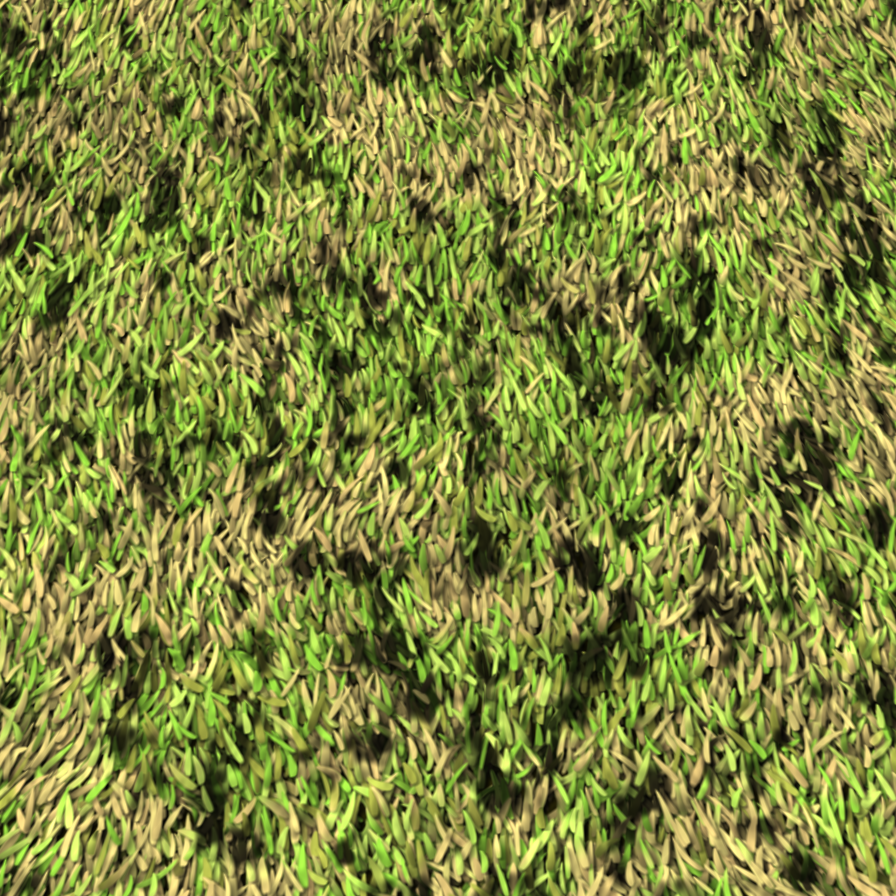
This texture is drawn by a Shadertoy shader. Its source:

```glsl
// Sunlit rough lawn: stacked layers of tapered, bent blades on jittered grids.
// Each blade casts a soft shadow on the layers below; noise fields steer the
// lean, the dry straw patches and the dark hollows. Blades shrink with distance.

const int LAYERS = 14;
const float CELL = 0.034;
const float SOFTNESS = 0.0021;

const vec3 SOIL = vec3(0.12, 0.11, 0.02);
const vec3 GREEN = vec3(0.54, 0.77, 0.23);
const vec3 LIME = vec3(0.73, 0.84, 0.37);
const vec3 OLIVE = vec3(0.60, 0.62, 0.25);
const vec3 STRAW = vec3(0.84, 0.78, 0.46);
const vec3 HUSK = vec3(0.80, 0.68, 0.42);

float hash(vec2 p) {
    return fract(sin(dot(p, vec2(127.1, 311.7))) * 43758.5453);
}

vec4 hash4(vec2 p) {
    return vec4(hash(p), hash(p + 17.3), hash(p + 41.9), hash(p + 73.7));
}

float noise(vec2 p) {
    vec2 i = floor(p), f = fract(p);
    f = f * f * (3.0 - 2.0 * f);
    float low = mix(hash(i), hash(i + vec2(1, 0)), f.x);
    float high = mix(hash(i + vec2(0, 1)), hash(i + vec2(1, 1)), f.x);
    return mix(low, high, f.y);
}

float fbm(vec2 p) {
    return 0.55 * noise(p) + 0.29 * noise(p * 2.1 + 9.2) + 0.16 * noise(p * 4.3 + 3.7);
}

// Stretches the ground so that features get finer towards the top.
vec2 groundPlane(vec2 uv) {
    return vec2((uv.x - 0.5) * (1.0 + 0.6 * uv.y), uv.y + 0.3 * uv.y * uv.y);
}

vec2 rotate(vec2 p, float angle) {
    float c = cos(angle), s = sin(angle);
    return vec2(c * p.x + s * p.y, c * p.y - s * p.x);
}

// Coverage of a bent blade centred on the origin and pointing up.
float blade(vec2 p, float halfLength, float halfWidth, float bend, float soft) {
    float t = p.y / halfLength;
    float width = halfWidth * sqrt(max(0.0, 1.0 - t * t)) * (1.0 - 0.4 * t);
    float side = abs(p.x - bend * t * t) - width;
    return (1.0 - smoothstep(-soft, soft, side)) * (1.0 - smoothstep(0.75, 1.0, abs(t)));
}

// Picks a blade colour; dryness turns green blades into straw.
vec3 bladeColor(float pick, float tint, float dryness) {
    vec3 fresh = mix(GREEN, LIME, smoothstep(0.2, 0.65, pick));
    fresh = mix(fresh, OLIVE, smoothstep(0.72, 0.85, pick));
    vec3 dry = mix(STRAW, HUSK, pick * pick);
    return mix(fresh, dry, smoothstep(tint - 0.2, tint + 0.2, dryness));
}

// Paints one layer of blades over the colour below it.
vec3 paintLayer(vec3 below, vec2 ground, float layer, float lean, float dryness, float hollow, float soft) {
    float height = layer / float(LAYERS - 1);
    vec2 grid = ground / CELL + layer * vec2(7.37, 3.71);
    vec2 cell = floor(grid);
    vec3 color = below;
    for (int j = 1; j >= -1; j--) {
        for (int i = -1; i <= 1; i++) {
            vec2 id = cell + vec2(i, j);
            vec4 place = hash4(id + layer * 19.19);
            vec4 look = hash4(id + layer * 31.7 + 5.3);
            float spread = place.z * 2.0 - 1.0;
            float angle = lean + spread * (0.35 + 0.65 * spread * spread);
            vec2 p = rotate(grid - id - place.xy, angle);
            float halfLength = mix(0.42, 0.9, place.w);
            float halfWidth = mix(0.075, 0.155, look.x);
            float bend = (look.y - 0.5) * 0.24;

            vec2 offset = rotate(vec2(0.10, -0.08), angle);
            float shadow = blade(p - offset, halfLength, halfWidth * 1.25, bend, soft * 2.0);
            color *= 1.0 - 0.40 * shadow;

            // Most blades in a hollow lie in shade, a few still catch the sun.
            float shade = 1.0 - 0.78 * hollow * (1.0 - smoothstep(0.55, 1.0, look.z));
            float along = smoothstep(-0.9, 0.6, p.y / halfLength);
            float light = mix(0.45, 1.15, height) * mix(0.58, 1.25, look.z) * mix(0.72, 1.1, along);
            float rib = 1.0 - 0.12 * clamp(p.x / halfWidth, -1.0, 1.0);
            vec3 paint = bladeColor(look.w, fract(look.x * 7.3 + look.y), dryness);
            paint *= min(light * rib * 1.32, 1.14) * shade;
            color = mix(color, paint, blade(p, halfLength, halfWidth, bend, soft));
        }
    }
    return color;
}

void mainImage(out vec4 fragColor, in vec2 fragCoord) {
    vec2 uv = fragCoord / iResolution.xy;
    vec2 ground = groundPlane(uv);
    float pixel = 0.6 / iResolution.y;
    float soft = max(SOFTNESS, pixel) * (1.0 + 0.6 * uv.y) / CELL;

    // Slow fields over the lawn.
    float lean = 0.12 + 1.0 * (noise(ground * 5.0 + 2.4) - 0.5);
    float dryness = smoothstep(0.2, 0.85, fbm(ground * 11.0 + 11.0)) * 0.9;
    float hollow = smoothstep(0.50, 0.72, fbm(ground * vec2(25.0, 17.0) + 31.0));

    vec3 color = SOIL * (0.5 + noise(ground * 110.0));
    for (int k = 0; k < LAYERS; k++) {
        color = paintLayer(color, ground, float(k), lean, dryness, hollow, soft);
    }

    // Gentle mottling roughens the blades; broad patches vary the sunlight.
    float mottle = noise(ground * vec2(150.0, 85.0));
    float sunlight = fbm(ground * 9.0 + 57.0);
    color *= (0.88 + 0.24 * mottle) * (0.80 + 0.44 * sunlight);
    fragColor = vec4(clamp(color, 0.0, 1.0), 1.0);
}
```
